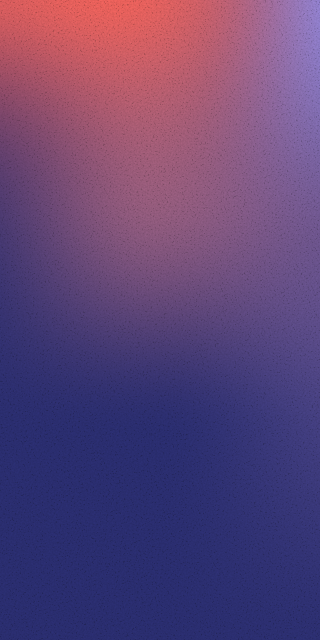
Give the GLSL for this background, as a Shadertoy shader.

```glsl
// Grainy dusk gradient: coral and periwinkle glows melting through mauve into navy.

const vec3 NAVY       = vec3(0.165, 0.178, 0.437);
const vec3 MAUVE      = vec3(0.550, 0.360, 0.505);
const vec3 VIOLET     = vec3(0.380, 0.325, 0.580);
const vec3 PERIWINKLE = vec3(0.550, 0.520, 0.850);
const vec3 CORAL      = vec3(0.920, 0.380, 0.355);

const float VIOLET_STRENGTH = 0.72;
const float CORAL_REACH     = 0.19;   // depth of the coral glow, in canvas heights
const float GRAIN_CELLS     = 185.0;  // grain cells across the canvas width
const float GRAIN_AMOUNT    = 0.09;
const float SPECK_AMOUNT    = 0.16;

// Smooth fall from 1 at "full" to 0 at "none", for full < none.
float fade(float full, float none, float x) {
    return 1.0 - smoothstep(full, none, x);
}

// Pseudo-random unit gradient for a lattice point.
vec2 latticeGradient(vec2 cell) {
    vec3 h = fract(vec3(cell.xyx) * vec3(0.1031, 0.1030, 0.0973));
    h += dot(h, h.yzx + 33.33);
    float angle = 6.28318 * fract((h.x + h.y) * h.z);
    return vec2(cos(angle), sin(angle));
}

float gradientNoise(vec2 p) {
    vec2 cell = floor(p);
    vec2 f = p - cell;
    vec2 w = f * f * f * (f * (f * 6.0 - 15.0) + 10.0);
    vec2 e = vec2(1.0, 0.0);
    float a = dot(latticeGradient(cell), f);
    float b = dot(latticeGradient(cell + e.xy), f - e.xy);
    float c = dot(latticeGradient(cell + e.yx), f - e.yx);
    float d = dot(latticeGradient(cell + e.xx), f - e.xx);
    return mix(mix(a, b, w.x), mix(c, d, w.x), w.y);
}

vec2 rotate(vec2 p, float angle) {
    float c = cos(angle), s = sin(angle);
    return vec2(c * p.x - s * p.y, s * p.x + c * p.y);
}

// Layered glows; x runs left to right, depth runs from the top edge down.
vec3 duskGradient(float x, float depth) {
    float mauve = smoothstep(-0.2, 0.5, x) * fade(0.30, 0.68, depth);
    float violet = VIOLET_STRENGTH * smoothstep(0.48, 1.1, x) * fade(0.4, 1.1, depth);
    float periwinkle = smoothstep(0.58, 1.06, x) * fade(-0.03, 0.4, depth);

    // The coral glow is slightly weaker at the left edge.
    float leftEase = mix(0.9, 1.0, smoothstep(0.0, 0.35, x));
    float coral = fade(0.35, 1.12, x) * leftEase * exp(-pow(max(depth, 0.0) / CORAL_REACH, 1.5));

    vec3 color = mix(NAVY, MAUVE, mauve);
    color = mix(color, VIOLET, violet);
    color = mix(color, PERIWINKLE, periwinkle);
    return mix(color, CORAL, coral);
}

void mainImage(out vec4 fragColor, in vec2 fragCoord) {
    vec2 uv = fragCoord / iResolution.xy;
    vec3 color = duskGradient(uv.x, 1.0 - uv.y);

    // Fine grain with dark specks, on turned lattices to hide their axes
    vec2 grainPos = fragCoord / iResolution.x * GRAIN_CELLS;
    float grain = gradientNoise(rotate(grainPos, 0.5) + 400.0);
    float speck = smoothstep(0.2, 0.52, gradientNoise(rotate(grainPos, 1.1) + 457.3));
    color *= 1.0 + GRAIN_AMOUNT * grain - SPECK_AMOUNT * speck;

    fragColor = vec4(color, 1.0);
}
```
